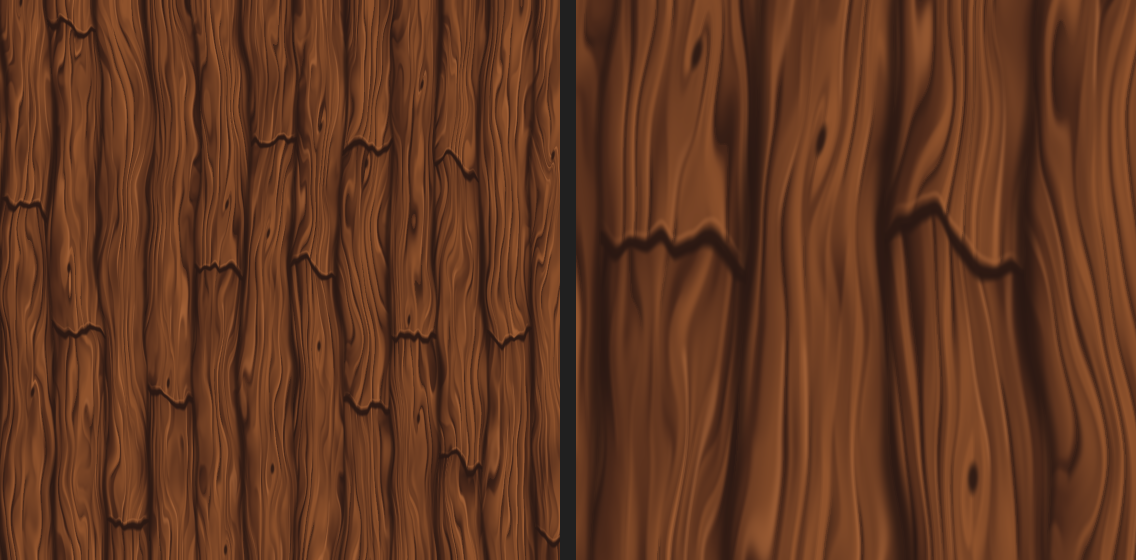
Left: the whole. Right: its middle third, enlarged.
Write a three.js fragment shader that draws this texture.

```glsl
// Painted bark planks: wandering upright columns, split by ragged cross joints.
// Each column has a rounded shade, and its fibres are two layers of sawtooth
// contours of a warped coordinate that parts around small knots.

#define COLUMNS 11.7       // columns across the canvas
#define COLUMN_SHIFT 0.1   // start of the first full column, in columns
#define WANDER 0.30        // sideways drift of the grooves, in columns
#define FIBRES 5.6         // fibres per column
#define GROOVE 0.034       // half width of a groove, in columns
#define JOINT 0.0046       // half width of a cross joint
#define KNOT_PERIOD 0.42   // vertical spacing of knots
#define TAP 0.0005         // offset of the smoothing samples

varying vec2 vUv;

const vec3 DEEP = vec3(0.175, 0.098, 0.075);
const vec3 UMBER = vec3(0.315, 0.168, 0.102);
const vec3 TAN = vec3(0.56, 0.322, 0.172);
const vec3 RIM = vec3(0.70, 0.430, 0.250);

float hash(vec2 p) {
  vec3 q = fract(vec3(p.xyx) * 0.1031);
  q += dot(q, q.yzx + 33.33);
  return fract((q.x + q.y) * q.z);
}

float noise(vec2 p) {
  vec2 i = floor(p), f = fract(p);
  f = f * f * (3.0 - 2.0 * f);
  return mix(mix(hash(i), hash(i + vec2(1.0, 0.0)), f.x),
             mix(hash(i + vec2(0.0, 1.0)), hash(i + 1.0), f.x), f.y);
}

// Height of a joint, measured down from the top; some columns carry two
float jointHeight(float column, float k) {
  float paired = 1.0 - step(0.5, abs(mod(column * column, 16.0) - 1.0));
  float jump = step(4.0, column) * (1.0 - step(0.5, abs(mod(column, 4.0) - 2.0)));
  float first = fract(0.37 + 0.78 * column + 0.43 * jump - 0.1 * paired);
  return k < 0.5 ? first : mix(9.0, fract(first + 0.54), paired);
}

vec3 bark(vec2 uv) {
  float y = 1.0 - uv.y;

  // Wandering columns
  float x = uv.x * COLUMNS - COLUMN_SHIFT;
  x += WANDER * (noise(vec2(x * 0.6 + 20.0, y * 4.5)) - 0.5);
  x += 0.09 * (noise(vec2(x + 40.0, y * 15.0)) - 0.5);
  float column = floor(x), u = fract(x);
  vec2 seed = vec2(column * 17.0 + 60.0, 7.0);

  // Ragged cross joints
  float segment = 0.0, crack = 0.0, shade = 0.0, lip = 0.0;
  for (int k = 0; k < 2; k++) {
    float lean = hash(seed + float(k)) - 0.25;
    float shape = 0.065 * lean * (u - 0.5)
      + 0.050 * (noise(seed + vec2(u * 2.8, float(k))) - 0.5)
      + 0.014 * (noise(seed + vec2(u * 10.0, 3.0)) - 0.5);
    float d = y - jointHeight(column, float(k)) - shape;
    float width = JOINT * (0.6 + 0.9 * noise(seed + vec2(u * 5.0, 9.0)));
    segment += step(0.0, d);
    crack = max(crack, 1.0 - smoothstep(width * 0.4, width * 1.7, abs(d)));
    shade += step(0.0, d) * exp(-max(d, 0.0) * 32.0);
    lip = max(lip, 1.0 - smoothstep(0.0, 0.003, abs(d + width * 1.9)));
  }
  seed += vec2(0.0, segment * 31.0);

  // Knots
  float knotRow = y / KNOT_PERIOD + hash(seed + 2.0);
  vec2 knotSeed = seed + vec2(floor(knotRow), 5.0);
  float present = step(0.4, hash(knotSeed));
  vec2 toKnot = vec2((u - 0.4 - 0.25 * hash(knotSeed + 1.0)) / COLUMNS,
                     (fract(knotRow) - 0.5) * KNOT_PERIOD);
  toKnot.x += 0.12 * toKnot.y;
  float knot = length(toKnot / vec2(0.0036, 0.012));
  float swirl = present * exp(-0.10 * knot * knot);

  // Broad fibres: sawtooth between warped contour lines
  float bend = (hash(seed + 4.0) - 0.5) * 4.0 * y
    + 1.6 * (noise(seed + vec2(0.0, y * 5.0)) - 0.5);
  float q = u * FIBRES + bend
    + 2.4 * noise(seed + vec2(u * 2.6, y * 6.0))
    + 0.8 * noise(seed + vec2(u * 7.0, y * 15.0))
    - 1.1 * swirl * toKnot.x / (abs(toKnot.x) + 0.003);
  float saw = fract(q);
  float strand = saw * (1.0 - smoothstep(0.84, 1.0, saw));
  float strength = smoothstep(0.2, 0.7, noise(seed + vec2(u * 4.0, y * 10.0 + 50.0)));

  // Short brush strokes laid over them, facing the other way
  float strokeSaw = fract(1.55 * q + 1.6 * noise(seed + vec2(u * 3.0, y * 11.0 + 30.0)));
  float stroke = (1.0 - strokeSaw) * smoothstep(0.0, 0.2, strokeSaw) - 0.4;
  stroke *= smoothstep(0.3, 0.65, noise(seed + vec2(u * 6.0, y * 16.0 + 70.0)));
  float fine = noise(vec2(q * 2.4 + seed.x, y * 12.0))
    + 0.6 * noise(vec2(q * 5.0 + seed.x, y * 20.0)) - 0.8;
  float smear = noise(seed + vec2(u * 2.5, y * 6.0 + 80.0)) - 0.5;

  // Rounded column shade
  float body = smoothstep(-0.10, 0.45, u) * smoothstep(-0.08, 0.28, 1.0 - u);
  float tone = 0.23 + 0.34 * body + 0.16 * smear + 0.30 * fine + 0.26 * stroke
    + (0.16 + 0.30 * strength) * (strand - 0.40);
  tone -= 0.20 * min(shade, 1.0);

  // Grooves, splits and knot cores
  float edge = min(u, 1.0 - u);
  float depth = noise(vec2(floor(x + 0.5) * 9.0 + 90.0, y * 9.0));
  float groove = GROOVE * (0.4 + 1.3 * depth);
  float dark = (0.5 + 0.4 * depth) * (1.0 - smoothstep(groove * 0.3, groove * 2.2, edge));
  float split = (1.0 - smoothstep(0.02, 0.18, saw)) * smoothstep(0.5, 0.9, strength);
  float core = present * (1.0 - smoothstep(0.35, 1.1, knot));
  dark = max(max(dark, 0.55 * split), max(0.95 * crack, 0.9 * core));

  // Thin lit rims beside the splits and above the joints
  float rim = smoothstep(0.72, 0.85, saw) * (1.0 - smoothstep(0.87, 0.96, saw));
  rim *= smoothstep(0.5, 0.75, noise(seed + vec2(u * 5.0, y * 14.0 + 20.0))) * body;
  rim = max(0.5 * rim, 0.35 * lip * body);

  vec3 color = mix(DEEP, UMBER, smoothstep(-0.12, 0.36, tone));
  color = mix(color, TAN, clamp((tone - 0.26) / 0.54, 0.0, 1.0));
  color = mix(color, RIM, rim);
  return mix(color, DEEP * 0.92, dark);
}

void main() {
  vec3 color = vec3(0.0);
  for (int i = 0; i < 4; i++) {
    vec2 corner = vec2(mod(float(i), 2.0), floor(float(i) * 0.5)) - 0.5;
    color += bark(vUv + corner * TAP * 2.0);
  }
  gl_FragColor = vec4(color * 0.25, 1.0);
}
```
